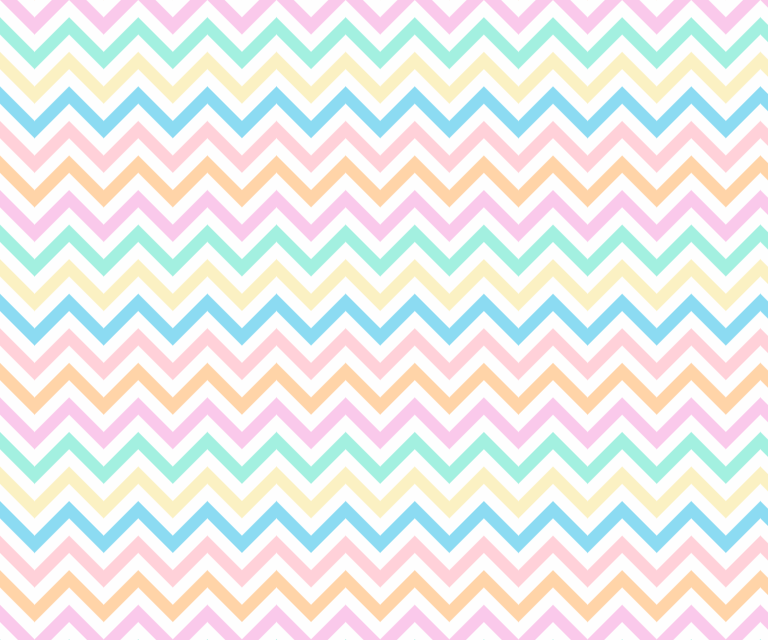
Give the GLSL for this pattern, as a WebGL 2 fragment shader.

```glsl
#version 300 es
precision highp float;
// Pastel chevrons: six colours of zigzag band cycle down a white ground.
// A triangle wave shifts the vertical coordinate, then each unit cell of
// the shifted coordinate holds one band of the palette.

#define ZIGZAGS_ACROSS 11.11   // full waves over the canvas width
#define BANDS_DOWN     18.52   // band pitches over the canvas height
#define AMPLITUDE      1.0     // peak to valley, in band pitches
#define BAND_WIDTH     0.5     // vertical thickness, in band pitches
#define TOP_OFFSET     0.25    // gap above the first whole band cell
#define EDGE_SOFTNESS  0.75    // half width of the edge blend, in pixels

uniform vec2 u_resolution;
out vec4 fragColor;

const vec3 WHITE = vec3(0.995);
const int COLOUR_COUNT = 6;
const vec3 PALETTE[COLOUR_COUNT] = vec3[](
    vec3(0.64, 0.94, 0.88),    // mint
    vec3(0.985, 0.945, 0.765), // cream
    vec3(0.55, 0.86, 0.95),    // sky
    vec3(1.00, 0.82, 0.85),    // rose
    vec3(1.00, 0.83, 0.66),    // apricot
    vec3(0.98, 0.79, 0.92)     // lilac
);

// 0 at whole numbers (peaks), 1 halfway between them (valleys)
float triangleWave(float x) {
    return 1.0 - abs(2.0 * fract(x) - 1.0);
}

void main() {
    vec2 uv = gl_FragCoord.xy / u_resolution;

    // Depth below the top edge, straightened along the zigzag
    float depth = (1.0 - uv.y) * BANDS_DOWN - TOP_OFFSET;
    depth -= AMPLITUDE * triangleWave(uv.x * ZIGZAGS_ACROSS);

    // Colour of the cell, wrapping safely above the first band
    int band = int(mod(floor(depth), float(COLOUR_COUNT)));
    vec3 bandColour = PALETTE[band];

    // Smooth edges: gradient length of depth gives the pixel footprint
    vec2 slope = vec2(2.0 * AMPLITUDE * ZIGZAGS_ACROSS, BANDS_DOWN) / u_resolution;
    float blur = EDGE_SOFTNESS * length(slope);
    float edge = abs(fract(depth) - 0.5) - 0.5 * BAND_WIDTH;
    float coverage = 1.0 - smoothstep(-blur, blur, edge);

    fragColor = vec4(mix(WHITE, bandColour, coverage), 1.0);
}
```
